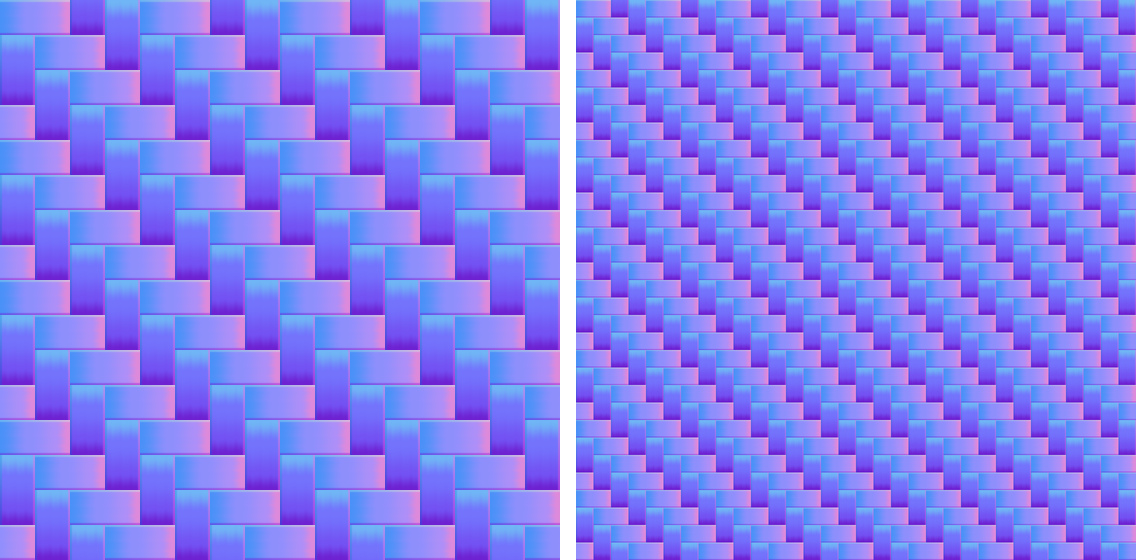
Left: one tile. Right: repeated 2 by 2.
A WebGL 1 fragment shader for this texture map:

```glsl
precision highp float;
// Twill weave of two-cell strips, coloured like a tangent-space normal map.
// A 16 by 16 grid, stepped diagonally with period 4, picks the strip on top;
// each strip gets a colour ramp along its length and a bevel line on each side.

uniform vec2 u_resolution;

// Horizontal strip: blue at the left end, pink at the right end.
vec3 weftColor(float along, float across) {
  vec3 c = mix(vec3(0.29, 0.57, 0.97), vec3(0.56, 0.56, 0.99), smoothstep(0.0, 0.42, along));
  c = mix(c, vec3(0.68, 0.56, 0.97), smoothstep(0.45, 0.82, along));
  c = mix(c, vec3(0.87, 0.54, 0.86), smoothstep(0.80, 0.97, along));
  vec3 light = mix(vec3(0.42, 0.72, 0.95), vec3(0.84, 0.73, 0.87), along);
  vec3 dark = mix(vec3(0.36, 0.32, 0.91), vec3(0.74, 0.30, 0.86), along);
  c = mix(c, light, 0.9 * (1.0 - smoothstep(0.03, 0.08, across)));
  return mix(c, dark, 0.85 * smoothstep(0.92, 0.97, across));
}

// Vertical strip: cyan at the top end, deep violet at the bottom end.
vec3 warpColor(float along, float across) {
  vec3 c = mix(vec3(0.44, 0.71, 0.96), vec3(0.45, 0.45, 0.99), smoothstep(0.02, 0.32, along));
  c = mix(c, vec3(0.45, 0.32, 0.95), smoothstep(0.35, 0.80, along));
  c = mix(c, vec3(0.43, 0.13, 0.82), smoothstep(0.76, 0.99, along));
  vec3 cool = mix(vec3(0.28, 0.65, 0.92), vec3(0.26, 0.24, 0.85), along);
  vec3 warm = mix(vec3(0.70, 0.57, 0.94), vec3(0.69, 0.25, 0.88), along);
  c = mix(c, cool, 0.75 * (1.0 - smoothstep(0.03, 0.08, across)));
  return mix(c, warm, 0.85 * smoothstep(0.92, 0.97, across));
}

// Slightly ragged ramp, from layered sines across the strip.
float ragged(float along, float across) {
  return along + 0.010 * sin(across * 19.0) + 0.007 * sin(across * 43.0 + 1.3);
}

vec3 weave(vec2 uv) {
  vec2 grid = vec2(uv.x, 1.0 - uv.y) * 16.0;
  vec2 cell = floor(grid);
  vec2 f = fract(grid);

  // Phase 0, 1: left and right half of a weft; 3, 2: top and bottom of a warp.
  float phase = mod(cell.x - cell.y, 4.0);
  if (phase < 1.5) return weftColor(ragged((phase + f.x) * 0.5, f.y), f.y);
  return warpColor(ragged((3.0 - phase + f.y) * 0.5, f.x), f.x);
}

void main() {
  // Average 3 by 3 samples inside the pixel to smooth the strip edges.
  vec3 sum = vec3(0.0);
  for (int j = 0; j < 3; j++) {
    for (int i = 0; i < 3; i++) {
      vec2 offset = (vec2(float(i), float(j)) - 1.0) / 3.0;
      sum += weave((gl_FragCoord.xy + offset) / u_resolution);
    }
  }
  gl_FragColor = vec4(sum / 9.0, 1.0);
}
```
